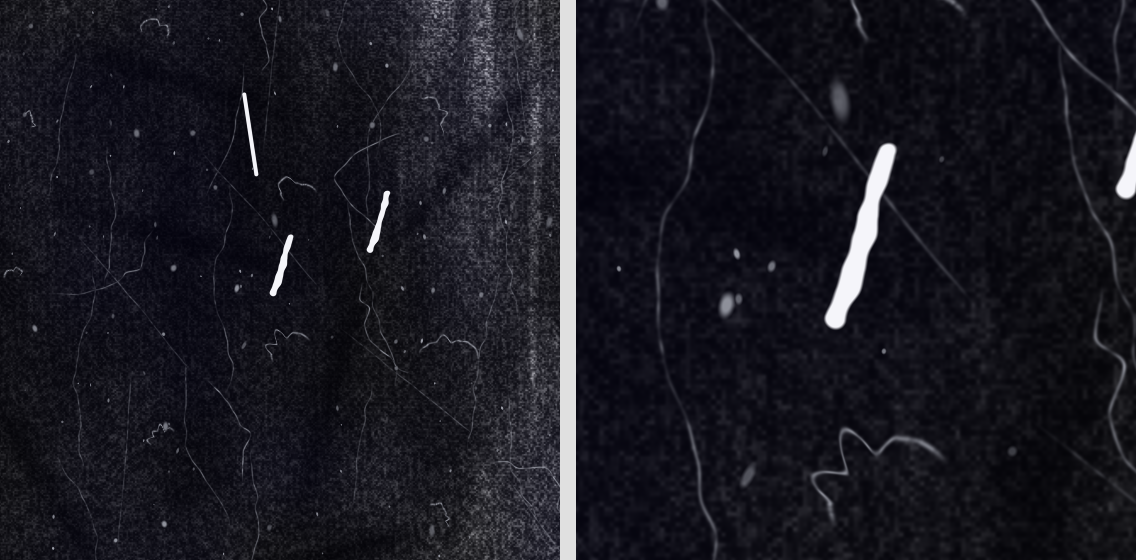
Left, the full canvas; right, a detail of the centre.
Give the GLSL for this texture, as a WebGL 1 fragment shader.

```glsl
precision highp float;
// Dark, dusty film surface with grain, faint streaks, fine fibres and bright gouges.
uniform vec2 u_resolution;

const vec3 BLUE_CAST = vec3(0.0, -0.002, 0.036);
const vec3 FIBRE_COLOR = vec3(0.62, 0.63, 0.67);
const vec3 GOUGE_COLOR = vec3(0.96, 0.96, 0.98);
const float BASE_LEVEL = 0.052;
const float GRAIN_SCALE = 330.0;
const float FIBRE_WIDTH = 0.0013;
const float DUST_CELLS = 11.0;
const float SPECK_CELLS = 34.0;

float hash(vec2 p) {
  return fract(sin(dot(p, vec2(127.1, 311.7))) * 43758.5453);
}

float noise(vec2 p) {
  vec2 i = floor(p), f = fract(p);
  f = f * f * (3.0 - 2.0 * f);
  return mix(mix(hash(i), hash(i + vec2(1.0, 0.0)), f.x),
             mix(hash(i + vec2(0.0, 1.0)), hash(i + 1.0), f.x), f.y);
}

float fbm(vec2 p) {
  float sum = 0.0, gain = 0.53;
  for (int i = 0; i < 4; i++) {
    sum += gain * noise(p);
    p = p * 2.03 + 17.3;
    gain *= 0.5;
  }
  return sum;
}

vec2 rotate(vec2 p, float a) {
  return vec2(cos(a) * p.x + sin(a) * p.y, cos(a) * p.y - sin(a) * p.x);
}

// Evenly scattered position for an item number
vec2 scatter(float i) {
  return fract(vec2(0.37, 0.21) + i * vec2(0.7549, 0.5698));
}

float lineProfile(float d, float width) {
  float w = max(width, 0.6 / u_resolution.y);
  return exp(-d * d / (w * w));
}

float wander(float t, float seed, float curl) {
  return curl * ((noise(vec2(t * 7.0, seed)) - 0.5) * 0.2
               + (noise(vec2(t * 42.0, seed + 9.0)) - 0.5) * 0.025);
}

// Beaded thread running along its own tilted axis
float strand(vec2 p, float seed, float tilt, float halfLength, float curl) {
  vec2 q = rotate(p - scatter(seed), tilt);
  float path = wander(q.y, seed, curl);
  float slope = (wander(q.y + 0.001, seed, curl) - path) / 0.001;
  float d = (q.x - path) / sqrt(1.0 + slope * slope);
  float ends = 1.0 - smoothstep(0.7, 1.0, abs(q.y) / halfLength);
  float beads = mix(0.2, 1.0, noise(vec2(q.y * 170.0, seed)))
              * mix(0.5, 1.0, noise(vec2(q.y * 22.0, seed + 4.0)));
  return ends * beads * lineProfile(d, FIBRE_WIDTH);
}

// Short hooked hair: a kinked part of a ring
float hook(vec2 p, float seed) {
  vec2 q = rotate(p - scatter(seed), hash(vec2(seed, 3.0)) * 2.4 - 1.2);
  float a = atan(q.x, q.y);
  float radius = mix(0.014, 0.045, hash(vec2(seed, 5.0)));
  radius *= 0.65 + 0.7 * noise(vec2(a * 3.0 + 20.0, seed));
  float arc = 1.0 - smoothstep(1.1, 1.5, abs(a));
  return arc * lineProfile(length(q) - radius, 0.0018) * mix(0.4, 1.0, noise(vec2(a * 14.0 + 60.0, seed)));
}

// Scattered specks, slightly taller than wide
float dust(vec2 p, float cells, float chance, float size) {
  vec2 id = floor(p * cells);
  vec2 center = (id + 0.2 + 0.6 * vec2(hash(id + 3.1), hash(id + 8.7))) / cells;
  vec2 q = rotate(p - center, hash(id + 1.9) - 0.5) * vec2(1.0, mix(0.4, 1.0, hash(id + 6.3)));
  float shape = 1.0 - smoothstep(0.3, 1.0, length(q) / (size * mix(0.6, 1.2, hash(id + 2.2))));
  return shape * step(hash(id + 5.5), chance) * mix(0.3, 1.0, hash(id + 4.4));
}

// Broad haze, vertical streaks, the pale right band and dark folds
float surface(vec2 p) {
  float level = BASE_LEVEL + 0.04 * smoothstep(0.2, 0.65, length(p - vec2(0.42, 0.52)));
  level += 0.05 * smoothstep(0.55, 1.0, p.x);
  float streak = noise(vec2(p.x * 70.0, p.y * 3.0)) * noise(vec2(p.x * 23.0, p.y * 5.0 + 7.0));
  float column = smoothstep(0.66, 0.76, p.x) * (1.0 - smoothstep(0.86, 0.94, p.x));
  level += (0.03 + 0.22 * column * smoothstep(0.4, 0.8, p.y)) * streak;
  float bandX = (p.x - 0.952 - 0.01 * (noise(vec2(p.y * 3.0, 2.0)) - 0.5)) / 0.009;
  level += 0.10 * exp(-bandX * bandX) * smoothstep(0.12, 0.35, p.y);
  level += 0.05 * smoothstep(-0.01, 0.03, p.x - 0.8 - 0.33 * p.y) * (1.0 - smoothstep(0.3, 0.5, p.y));
  level *= 0.5 + fbm(p * vec2(9.0, 6.0));
  for (int i = 0; i < 6; i++) {
    float n = float(i);
    vec2 q = rotate(p - scatter(n + 40.0), hash(vec2(n, 71.0)) * 2.6 - 1.3);
    float fold = exp(-pow(q.x / 0.022, 2.0)) * (1.0 - smoothstep(0.1, 0.3, abs(q.y)));
    level *= 1.0 - 0.45 * fold;
  }
  return level;
}

void main() {
  vec2 uv = gl_FragCoord.xy / u_resolution;
  float grain = 0.6 * noise(uv * GRAIN_SCALE) + 0.4 * noise(uv * GRAIN_SCALE * vec2(0.6, 0.4) + 31.0);
  float level = surface(uv) * (0.4 + 2.3 * grain * grain);
  vec3 color = vec3(level) + BLUE_CAST * (0.35 + 0.9 * noise(uv * 6.0 + 50.0));

  float marks = max(0.9 * dust(uv, DUST_CELLS, 0.3, 0.006), dust(uv, SPECK_CELLS, 0.08, 0.0028));
  for (int i = 0; i < 16; i++) {
    float n = float(i), lean = hash(vec2(n, 13.0)) - 0.5;
    marks = max(marks, 0.65 * strand(uv, n, lean * 0.5, mix(0.1, 0.24, hash(vec2(n, 17.0))), 0.35));
    if (i < 7) marks = max(marks, 0.5 * strand(uv, n + 20.0, lean * 2.4, 0.17, 0.04));
    if (i < 6) marks = max(marks, strand(uv, n + 60.0, lean * 1.5, 0.1, 0.8));
    if (i < 9) marks = max(marks, 0.9 * hook(uv, n + 80.0));
  }
  color = mix(color, FIBRE_COLOR, marks);

  // Thick bright gouges: one clean, two lumpy
  for (int i = 0; i < 3; i++) {
    float n = float(i), lumpy = min(n, 1.0);
    vec2 center = vec2(0.447 + 0.0575 * n * n, 0.62 + 0.14 * cos(2.3 * n));
    vec2 q = rotate(uv - center, 0.15 - 0.45 * lumpy);
    q.x += lumpy * 0.004 * (noise(vec2(q.y * 60.0 + 9.0, n)) - 0.5);
    q.y -= clamp(q.y, -0.072 + 0.02 * lumpy, 0.072 - 0.02 * lumpy);
    float lumps = noise(vec2((uv.y - center.y) * 95.0 + 20.0, n + 2.0)) - 0.5;
    float radius = 0.0036 + lumpy * (0.0022 + 0.003 * lumps);
    color = mix(color, GOUGE_COLOR, 1.0 - smoothstep(-0.0012, 0.0012, length(q) - radius));
  }
  gl_FragColor = vec4(color, 1.0);
}
```
